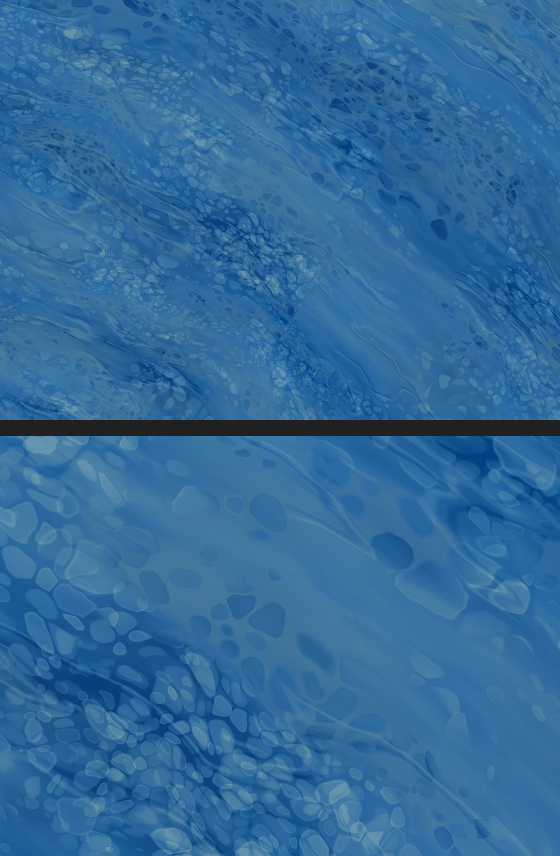
Top, the full canvas; bottom, a detail of the centre.
Reproduce this texture procedurally as a WebGL 2 fragment shader.

```glsl
#version 300 es
precision highp float;
// Poured blue paint: slanting bands of pale and deep blue, covered in patches by
// rounded cells. Polar flow coordinates bend everything along the pour; weighted
// Voronoi ovals, stretched noise and ridge lines give the paint its detail.

uniform vec2 u_resolution;
out vec4 fragColor;

const float TAU = 6.2831853;
const vec2 FLOW_CENTRE = vec2(-0.8, -1.5);

vec3 hash3(vec2 p) {
  vec3 q = fract(p.xyx * vec3(0.1031, 0.1030, 0.0973));
  q += dot(q, q.yxz + 33.33);
  return fract((q.xxy + q.yzz) * q.zyx);
}

float noise(vec2 p) {
  vec2 i = floor(p), f = fract(p);
  f = f * f * f * (f * (f * 6.0 - 15.0) + 10.0);
  float low = mix(hash3(i).x, hash3(i + vec2(1, 0)).x, f.x);
  float high = mix(hash3(i + vec2(0, 1)).x, hash3(i + vec2(1, 1)).x, f.x);
  return mix(low, high, f.y);
}

// Layered noise, centred on zero
float fbm(vec2 p) {
  float sum = 0.0, amp = 0.5;
  for (int k = 0; k < 4; k++) {
    sum += amp * (noise(p) - 0.5);
    p = mat2(1.7, 0.5, -0.5, 1.9) * p + 17.3;
    amp *= 0.5;
  }
  return sum * 2.0;
}

float smoothMin(float a, float b, float k) {
  float h = max(k - abs(a - b), 0.0) / k;
  return min(a, b) - 0.25 * h * h * k;
}

// Rounded Voronoi ovals: x = depth inside the oval, yz = random values of the cell
vec3 cells(vec2 p) {
  vec2 base = floor(p);
  float nearest = 8.0, second = 8.0;
  vec2 id = vec2(0.0);
  for (int j = -1; j <= 1; j++)
    for (int i = -1; i <= 1; i++) {
      vec2 cell = base + vec2(i, j);
      vec3 h = hash3(cell + 61.0);
      float d = length(cell + 0.1 + 0.8 * h.xy - p) - 0.36 * h.z;
      if (d < nearest) {
        second = nearest;
        nearest = d;
        id = cell;
      } else second = min(second, d);
    }
  float depth = smoothMin(second - nearest, 1.6 * (0.30 - nearest), 0.22);
  return vec3(depth, hash3(id + 205.0).xy);
}

// Lays cells over paint; paint.x = tone, paint.y = greyness of walls and rims
vec2 addCells(vec2 paint, vec3 cell, float cover, float lift, float soft) {
  float shown = smoothstep(0.0, 0.2, cover - 0.9 * cell.y);
  float body = smoothstep(0.03, 0.10 + soft, cell.x);
  float rim = body * (1.0 - smoothstep(0.12, 0.20 + soft, cell.x));
  float deep = smoothstep(0.06, -0.08, lift);
  float wall = paint.x - 0.5 * lift * cover;
  float fill = paint.x + lift * (0.1 + 1.4 * cell.z);
  fill += rim * mix(-0.05, 0.13, step(0.55, fract(cell.z * 7.0 + 0.4 * deep)));
  float grey = cover * deep * (1.0 - 0.8 * body * shown);
  return vec2(mix(wall, fill, body * shown), max(paint.y * 0.6, grey));
}

// Thin line where a noise field crosses zero
float filament(float field, float width) {
  return 1.0 - smoothstep(width * 0.2, width, abs(field));
}

vec3 blueRamp(float t) {
  vec3 c = mix(vec3(0.03, 0.25, 0.49), vec3(0.10, 0.345, 0.565), smoothstep(0.0, 0.25, t));
  c = mix(c, vec3(0.175, 0.415, 0.622), smoothstep(0.2, 0.5, t));
  c = mix(c, vec3(0.265, 0.485, 0.640), smoothstep(0.45, 0.78, t));
  return mix(c, vec3(0.40, 0.58, 0.68), smoothstep(0.75, 1.2, t));
}

void main() {
  vec2 p = gl_FragCoord.xy / u_resolution.y;
  float pixel = 1.0 / u_resolution.y;

  // Flow coordinates: x along the arcs, y across them
  vec2 ray = p - FLOW_CENTRE;
  vec2 flow = vec2(2.4 * atan(ray.y, ray.x), length(ray));
  flow.y += 0.07 * fbm(p * 2.3 + 4.0) + 0.016 * fbm(p * 9.0);
  flow.x += 0.05 * fbm(p * 5.0 + 31.0);

  // Broad bands, streaks and fine grain along the flow
  float radius = max(flow.y - 1.29, 0.1);
  float band = cos(TAU * (log(radius) + 0.21) / 0.40 + 2.0 * fbm(flow * vec2(1.6, 4.0) + 7.0));
  float patches = fbm(flow * vec2(3.0, 10.0) + 12.0);
  float streaks = fbm(flow * vec2(7.0, 42.0) + 23.0);
  float grain = fbm(flow * vec2(22.0, 95.0) + 37.0);
  float tone = 0.48 + 0.13 * band + 0.24 * patches + 0.15 * streaks + 0.07 * grain;
  vec2 paint = vec2(tone, 0.0);

  // Cell patches: pale ovals in light bands, deep ovals with grey walls elsewhere
  float mood = 0.10 + 0.2 * band + 1.5 * fbm(flow * vec2(4.0, 15.0) + 41.0);
  float lift = mix(-0.17, 0.19, smoothstep(-0.35, 0.25, mood));
  vec2 wobble = vec2(fbm(p * 26.0), fbm(p * 26.0 + 9.0));
  vec2 cellPos = flow * vec2(0.72, 1.05) + 0.009 * wobble;
  for (int k = 0; k < 3; k++) {
    float layer = float(k);
    float scale = 76.0 * pow(0.64, layer);
    float field = fbm(flow * vec2(3.6, 12.0) + 53.0 + 18.0 * layer);
    float cover = smoothstep(-0.32, 0.28, field - 0.06 * layer);
    paint = addCells(paint, cells(cellPos * scale + 90.0 * layer), cover, lift, 0.7 * scale * pixel);
  }

  // Drawn-out threads of pale and dark paint
  for (int k = 0; k < 2; k++) {
    float seed = 83.0 + 40.0 * float(k);
    float thread = fbm(flow * vec2(2.5, 14.0) + seed);
    float mask = smoothstep(0.02, 0.22, fbm(flow * vec2(3.0, 6.0) + seed + 14.0));
    paint.x += 0.26 * mask * filament(thread, 0.018 + 6.0 * pixel);
    paint.x -= 0.17 * mask * filament(thread + 0.06, 0.025 + 6.0 * pixel);
  }

  vec3 color = blueRamp(paint.x);
  color = mix(color, vec3(0.25, 0.425, 0.56), 0.45 * paint.y);
  color += vec3(0.03, 0.0, -0.04) * fbm(flow * vec2(4.0, 12.0) + 151.0);
  fragColor = vec4(color, 1.0);
}
```
